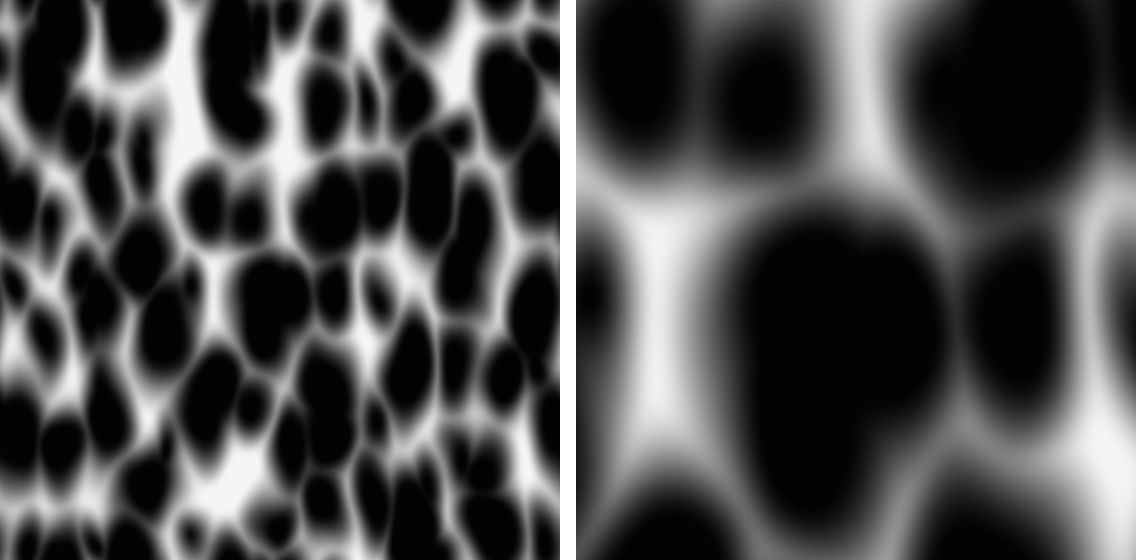
Left: the whole. Right: its middle third, enlarged.
Give the GLSL for this texture, as a Shadertoy shader.

```glsl
// Soft black upright blobs parted by a glowing pale web, in greys.
// Jittered ellipses on a wrapping grid are blended into one distance field,
// which gradient noise bends and a smooth ramp turns into brightness.

const vec2 GRID = vec2(12.0, 7.0);   // blobs across and up the tile

vec2 hash2(vec2 cell) {
    vec3 q = fract(cell.xyx * vec3(0.1031, 0.1030, 0.0973));
    q += dot(q, q.yzx + 33.33);
    return fract((q.xx + q.yz) * q.zy);
}

// Unit gradient at a lattice point, wrapped to the period
float corner(vec2 lattice, vec2 offset, vec2 period) {
    float angle = 6.2832 * hash2(mod(lattice, period) + 71.0).x;
    return dot(vec2(cos(angle), sin(angle)), offset);
}

float gradientNoise(vec2 p, vec2 period) {
    vec2 i = floor(p), f = p - i;
    vec2 u = f * f * f * (f * (f * 6.0 - 15.0) + 10.0);
    vec2 e = vec2(1.0, 0.0);
    return mix(mix(corner(i, f, period), corner(i + e, f - e, period), u.x),
               mix(corner(i + e.yx, f - e.yx, period), corner(i + 1.0, f - 1.0, period), u.x), u.y);
}

// Smooth minimum of the distances to nearby ellipses, in grid cells
float blobDistance(vec2 p) {
    vec2 base = floor(p);
    float sum = 0.0;
    for (int y = -2; y <= 2; y++)
    for (int x = -2; x <= 2; x++) {
        vec2 cell = base + vec2(x, y);
        vec2 id = mod(cell, GRID);
        vec2 shape = hash2(id + 23.0);
        vec2 d = p - cell - mix(vec2(0.04), vec2(0.96), hash2(id + 5.0));
        float slim = mix(0.85, 1.2, shape.y);
        float lean = hash2(id + 47.0).x - 0.5;
        d = vec2((d.x - 0.45 * lean * d.y) * slim, d.y / slim);
        float radius = mix(0.06, 0.51, shape.x);
        sum += exp(-18.0 * (length(d) - radius));
    }
    return -log(sum) / 18.0;
}

void mainImage(out vec4 fragColor, in vec2 fragCoord) {
    vec2 uv = fragCoord / iResolution.xy;
    vec2 p = uv * GRID;

    // Bend the outlines
    vec2 bend = vec2(gradientNoise(p, GRID), gradientNoise(p + vec2(3.5, 2.5), GRID));
    float field = blobDistance(p + 0.25 * bend);

    // Let the web swell and fade from place to place
    vec2 broad = vec2(8.0, 5.0);
    field += 0.14 * gradientNoise(uv * broad, broad);

    float grey = 0.01 + 0.95 * smoothstep(-0.08, 0.56, field);
    fragColor = vec4(vec3(grey), 1.0);
}
```
